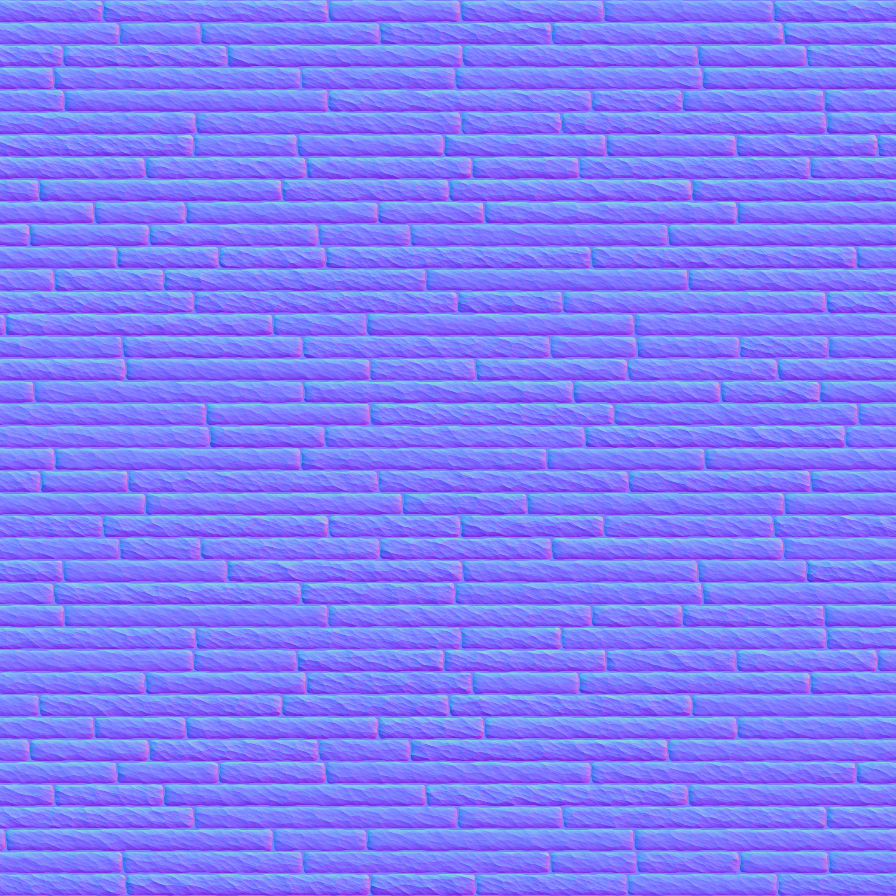
A Shadertoy shader for this texture map:

```glsl
// Tangent-space normal map of long, thin stone bricks in staggered courses.
// Each course is split into random long and short bricks; bevels come from edge
// distances and the chiselled faces from the slope of layered cellular noise.

#define ROWS 40.0          // courses over the canvas height
#define ROW_CYCLE 23.0     // courses before the joint layout recurs
#define SHORT_MIN 0.32     // shortest brick, relative to a long one
#define SHORT_MAX 0.78
#define BEVEL_SLOPE 1.0    // steepness at a brick's rim
#define BEVEL_FALLOFF 0.13 // bevel width, in course heights
#define CORNER 0.17        // corner radius, in course heights
#define GROOVE 0.045       // softness of the joint, in course heights
#define EDGE_WEAR 0.018    // waviness of the rims
#define RELIEF 1.0         // strength of the face texture
#define FACE_LEAN -0.03    // overall downward lean of the faces

vec2 hash2(vec2 p) {
    vec3 q = fract(p.xyx * vec3(0.1031, 0.1030, 0.0973));
    q += dot(q, q.yzx + 33.33);
    return fract((q.xx + q.yz) * q.zy);
}

// Squared distance to the nearest scattered point
float cells(vec2 p) {
    vec2 cell = floor(p);
    float nearest = 2.0;
    for (int y = -1; y <= 1; y++)
    for (int x = -1; x <= 1; x++) {
        vec2 c = cell + vec2(x, y);
        vec2 toPoint = c + hash2(c) - p;
        nearest = min(nearest, dot(toPoint, toPoint));
    }
    return nearest;
}

// Height of the chiselled stone, with slanted strokes
float stoneHeight(vec2 p) {
    p.y += 0.3 * p.x;
    float swell = sin(p.x * 1.7 + sin(p.y * 2.3)) * sin(p.y * 3.1 + p.x);
    return 0.05 * cells(p * vec2(1.3, 3.0))
         + 0.022 * cells(p * vec2(3.0, 6.0))
         + 0.012 * swell;
}

// Relative length of brick i in a course of the given count
float brickLength(float i, float count, float seed) {
    float shorts = 1.0 + 2.0 * (count - 4.0);
    float order = mod(count - i, count);
    float shortLength = mix(SHORT_MIN, SHORT_MAX, hash2(vec2(i + 7.0, seed)).x);
    return order < shorts ? shortLength : 1.0;
}

// Finds the brick at uv: local position and half size in course heights, and id
void findBrick(vec2 uv, out vec2 local, out vec2 halfSize, out vec2 id) {
    float y = uv.y * ROWS;
    float row = floor(y);
    float seed = mod(row, ROW_CYCLE) + 3.0;
    vec2 rnd = hash2(vec2(seed, 19.0));
    float count = 4.0 + step(0.4, rnd.y) + step(0.88, rnd.y);

    float total = 0.0;
    for (float i = 0.0; i < count; i++) total += brickLength(i, count, seed);

    float x = fract(uv.x + rnd.x) * total;
    float start = 0.0;
    float len = brickLength(0.0, count, seed);
    float index = 0.0;
    for (float i = 1.0; i < count; i++) {
        if (x < start + len) break;
        start += len;
        len = brickLength(i, count, seed);
        index = i;
    }
    local = vec2((x - start - 0.5 * len) * ROWS / total, y - row - 0.5);
    halfSize = vec2(0.5 * len * ROWS / total, 0.5);
    id = vec2(index, row);
}

void mainImage(out vec4 fragColor, in vec2 fragCoord) {
    vec2 uv = fragCoord / iResolution.xy;
    vec2 local, halfSize, id;
    findBrick(uv, local, halfSize, id);
    vec2 rnd = hash2(id + 31.0);
    vec2 character = hash2(id + 83.0);
    float pixel = ROWS / iResolution.y;

    // Slightly uneven rims
    vec2 along = local.yx * vec2(7.0, 2.6) + rnd * 6.28;
    vec2 wear = EDGE_WEAR * (1.0 + sin(along + sin(along * 2.3)));
    vec2 rim = halfSize - wear;

    // Rounded outline; the joint softens at least over half a pixel
    vec2 q = abs(local) - rim + CORNER;
    float inside = CORNER - length(max(q, 0.0)) - min(max(q.x, q.y), 0.0);
    float body = smoothstep(0.0, max(GROOVE, 0.5 * pixel), inside);

    // Bevels lean outwards on all four sides
    vec2 rimDistance = max(rim - abs(local), 0.0);
    float steepness = BEVEL_SLOPE * mix(0.85, 1.15, character.x);
    vec2 tilt = sign(local) * steepness * exp(-rimDistance / BEVEL_FALLOFF);

    // Face texture, different on every brick
    vec2 p = local + rnd * 60.0;
    vec2 e = vec2(0.03, 0.0);
    float h = stoneHeight(p);
    vec2 slope = vec2(stoneHeight(p + e.xy), stoneHeight(p + e.yx)) - h;
    tilt -= RELIEF * mix(0.65, 1.2, character.y) * slope / e.x;
    tilt += vec2(0.0, FACE_LEAN) + 0.04 * (rnd - 0.5);

    vec3 normal = normalize(vec3(tilt * body, 1.0));
    fragColor = vec4(0.5 + 0.5 * normal, 1.0);
}
```
